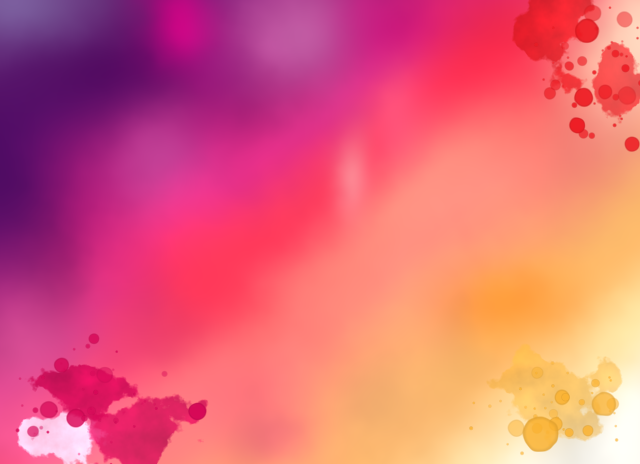
Reproduce this background procedurally as a WebGL 1 fragment shader.

```glsl
precision highp float;
// Diagonal watercolour wash from violet to cream with ink spatter in three corners.
uniform vec2 u_resolution;

#define WARP 0.13
#define GRAIN 0.09
#define SPATTER_COUNT 40
#define DROP_MIN 0.0022
#define DROP_MAX 0.021
#define CRIMSON vec3(0.84, 0.03, 0.34)
#define SCARLET vec3(0.93, 0.10, 0.13)
#define AMBER vec3(0.98, 0.70, 0.20)

vec3 hash3(float n) {
  vec3 q = fract(vec3(n) * vec3(0.1031, 0.1030, 0.0973));
  q += dot(q, q.yzx + 33.33);
  return fract((q.xxy + q.yzz) * q.zyx);
}

float hash(vec2 p) {
  vec3 q = fract(p.xyx * 0.1031);
  q += dot(q, q.yzx + 33.33);
  return fract((q.x + q.y) * q.z);
}

float noise(vec2 p) {
  vec2 i = floor(p), f = fract(p);
  f = f * f * (3.0 - 2.0 * f);
  return mix(mix(hash(i), hash(i + vec2(1, 0)), f.x),
             mix(hash(i + vec2(0, 1)), hash(i + vec2(1, 1)), f.x), f.y);
}

float fbm(vec2 p) {
  float sum = 0.0, amp = 0.5;
  for (int i = 0; i < 5; i++) {
    sum += amp * noise(p);
    p = mat2(1.6, 1.2, -1.2, 1.6) * p + 7.3;
    amp *= 0.5;
  }
  return sum;
}

// Colour along the diagonal, top left to bottom right
vec3 wash(float t) {
  vec3 c = mix(vec3(0.36, 0.05, 0.40), vec3(0.67, 0.10, 0.45), smoothstep(0.22, 0.53, t));
  c = mix(c, vec3(0.89, 0.18, 0.53), smoothstep(0.49, 0.64, t));
  c = mix(c, vec3(0.99, 0.24, 0.37), smoothstep(0.62, 0.78, t));
  c = mix(c, vec3(1.00, 0.54, 0.48), smoothstep(0.76, 0.94, t));
  c = mix(c, vec3(0.99, 0.73, 0.42), smoothstep(1.00, 1.26, t));
  c = mix(c, vec3(1.00, 0.88, 0.64), smoothstep(1.27, 1.47, t));
  return mix(c, vec3(1.0, 0.99, 0.96), smoothstep(1.43, 1.58, t));
}

void glow(inout vec3 col, vec2 p, vec2 centre, vec2 size, vec3 tint, float amount) {
  vec2 d = (p - centre) / size;
  col = mix(col, tint, amount * exp(-dot(d, d)));
}

// Ragged pigment patch
void stain(inout vec3 col, vec2 p, vec2 centre, vec2 size, vec3 tint, float amount) {
  float n = fbm(p * 16.0);
  float d = length((p - centre) / size) + 1.7 * (n - 0.5);
  float body = 1.0 - smoothstep(0.82, 0.98, d);
  col = mix(col, tint * (0.78 + 0.42 * fbm(p * 22.0 + 4.0)), amount * body);
}

// Round drop with a slightly darker rim
void drop(inout vec3 col, vec2 p, vec2 centre, float radius, vec3 tint, float amount) {
  float px = 1.0 / u_resolution.y;
  float d = length(p - centre) - radius * (0.94 + 0.12 * noise(p * 60.0));
  float rim = smoothstep(-0.25 * radius, 0.0, d);
  col = mix(col, tint * (1.0 - 0.1 * rim), amount * (1.0 - smoothstep(-px, px, d)));
}

void spatter(inout vec3 col, vec2 p, vec2 centre, vec2 spread, vec3 tint, float seed) {
  for (int i = 0; i < SPATTER_COUNT; i++) {
    vec3 a = hash3(float(i) * 3.7 + seed), b = hash3(float(i) * 5.3 + seed + 91.0);
    vec2 at = centre + spread * (a.xy + b.xy - 1.0);
    drop(col, p, at, mix(DROP_MIN, DROP_MAX, pow(a.z, 4.0)), tint, 0.45 + 0.45 * b.z);
  }
}

void main() {
  vec2 p = gl_FragCoord.xy / u_resolution.y;
  float cloud = fbm(p * 3.2 + 2.0) - 0.5;
  float streak = noise(p * vec2(9.0, 3.0) + cloud) - 0.5;
  vec3 col = wash(0.64 * p.x + 0.77 * (1.0 - p.y) + WARP * cloud + 0.04 * streak);
  vec2 w = p + 0.1 * vec2(cloud, fbm(p * 4.0 + 11.0) - 0.5);

  // Violet side
  glow(col, w, vec2(0.00, 1.00), vec2(0.23, 0.16), vec3(0.52, 0.43, 0.67), 0.9);
  glow(col, w, vec2(0.21, 0.83), vec2(0.22, 0.09), vec3(0.31, 0.02, 0.37), 0.7);
  glow(col, w, vec2(0.00, 0.60), vec2(0.14, 0.24), vec3(0.27, 0.04, 0.37), 0.75);
  glow(col, w, vec2(0.37, 0.95), vec2(0.09, 0.10), vec3(0.91, 0.00, 0.56), 0.9);
  glow(col, w, vec2(0.46, 0.88), vec2(0.08, 0.09), vec3(0.52, 0.01, 0.43), 0.5);
  glow(col, w, vec2(0.62, 0.94), vec2(0.15, 0.14), vec3(0.82, 0.41, 0.70), 0.9);
  glow(col, w, vec2(0.35, 0.64), vec2(0.10, 0.12), vec3(0.77, 0.30, 0.62), 0.7);
  glow(col, w, vec2(0.86, 0.93), vec2(0.12, 0.10), vec3(0.76, 0.05, 0.48), 0.65);
  // Red and pink middle
  glow(col, w, vec2(1.08, 0.90), vec2(0.14, 0.17), vec3(0.98, 0.14, 0.27), 0.75);
  glow(col, w, vec2(0.87, 0.75), vec2(0.07, 0.10), vec3(0.97, 0.36, 0.51), 0.6);
  glow(col, w, vec2(0.77, 0.61), vec2(0.04, 0.10), vec3(1.00, 0.64, 0.66), 0.7);
  glow(col, w, vec2(0.46, 0.38), vec2(0.20, 0.13), vec3(1.00, 0.20, 0.32), 0.7);
  glow(col, w, vec2(0.27, 0.28), vec2(0.15, 0.10), vec3(0.86, 0.23, 0.48), 0.5);
  glow(col, w, vec2(0.04, 0.27), vec2(0.16, 0.14), vec3(0.88, 0.36, 0.62), 0.7);
  glow(col, w, vec2(0.52, 0.16), vec2(0.20, 0.12), vec3(1.00, 0.43, 0.48), 0.7);
  glow(col, w, vec2(0.08, 0.08), vec2(0.25, 0.13), vec3(0.97, 0.37, 0.62), 0.8);
  glow(col, w, vec2(0.62, 0.03), vec2(0.10, 0.09), vec3(0.88, 0.36, 0.46), 0.65);
  // Warm side
  glow(col, w, vec2(0.83, 0.14), vec2(0.13, 0.14), vec3(0.91, 0.66, 0.42), 0.7);
  glow(col, w, vec2(1.10, 0.34), vec2(0.12, 0.09), vec3(1.00, 0.56, 0.17), 0.75);
  glow(col, w, vec2(1.32, 0.00), vec2(0.22, 0.10), vec3(1.00, 0.99, 0.96), 0.95);
  glow(col, w, vec2(1.39, 0.92), vec2(0.15, 0.18), vec3(0.99, 0.86, 0.76), 0.95);
  col *= 1.0 + GRAIN * (2.0 * cloud + streak);

  // Lower left splash
  stain(col, p, vec2(0.14, 0.06), vec2(0.10, 0.07), vec3(1.08, 0.95, 1.05), 0.8);
  stain(col, p, vec2(0.20, 0.15), vec2(0.11, 0.07), CRIMSON, 0.85);
  stain(col, p, vec2(0.29, 0.07), vec2(0.15, 0.08), CRIMSON, 0.75);
  spatter(col, p, vec2(0.21, 0.13), vec2(0.21, 0.16), CRIMSON, 13.0);
  drop(col, p, vec2(0.425, 0.113), 0.019, CRIMSON, 0.95);
  drop(col, p, vec2(0.133, 0.213), 0.016, CRIMSON, 0.85);
  // Upper right splash
  stain(col, p, vec2(1.19, 0.94), vec2(0.08, 0.12), SCARLET, 0.75);
  stain(col, p, vec2(1.34, 0.83), vec2(0.05, 0.08), SCARLET, 0.65);
  spatter(col, p, vec2(1.28, 0.86), vec2(0.16, 0.19), SCARLET, 47.0);
  drop(col, p, vec2(1.265, 0.934), 0.026, SCARLET, 0.9);
  drop(col, p, vec2(1.258, 0.790), 0.020, SCARLET, 0.9);
  drop(col, p, vec2(1.244, 0.730), 0.017, SCARLET, 0.95);
  drop(col, p, vec2(1.362, 0.689), 0.016, SCARLET, 0.85);
  // Lower right splash
  stain(col, p, vec2(1.19, 0.14), vec2(0.12, 0.09), AMBER, 0.45);
  spatter(col, p, vec2(1.20, 0.12), vec2(0.20, 0.13), AMBER, 72.0);
  drop(col, p, vec2(1.165, 0.065), 0.038, AMBER, 0.85);
  drop(col, p, vec2(1.302, 0.129), 0.026, AMBER, 0.75);

  gl_FragColor = vec4(clamp(col, 0.0, 1.0), 1.0);
}
```
